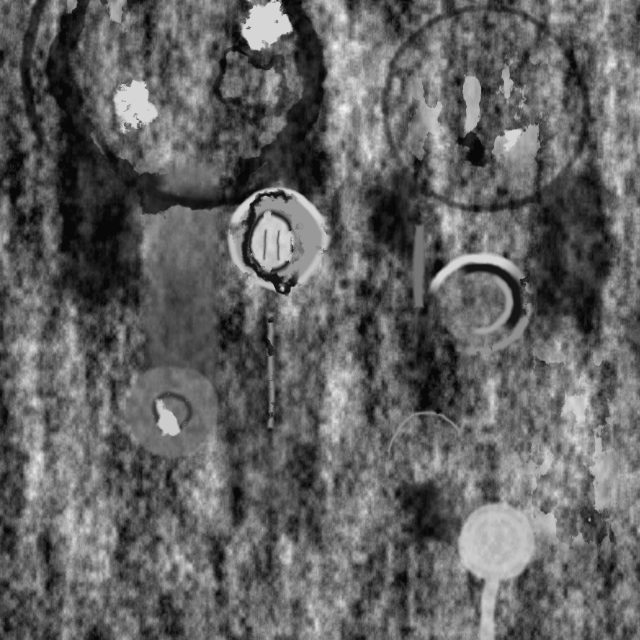
A three.js fragment shader for this background:

```glsl
// Weathered monochrome abstract: scraped vertical paint with worn discs and rings.
// Ragged soft blocks set the tones, stretched noise adds streaks and grit,
// and distance functions draw the round forms.
varying vec2 vUv;

const float BASE = 0.38;
const float INK = 0.08;
const float CHALK = 0.84;
const float STREAK_GAIN = 0.75;
const float GRIT_GAIN = 0.65;
const float RAGGED = 0.045;  // wander of block edges
const float WOBBLE = 0.012;  // wander of round forms
const float EDGE = 0.004;    // softness of round forms
const vec2 LEFT_WHEEL = vec2(0.29, 0.89);
const vec2 RIGHT_WHEEL = vec2(0.758, 0.83);
const vec2 WHITE_RING = vec2(0.434, 0.625);
const vec2 CRESCENT = vec2(0.75, 0.525);
const vec2 GREY_DISC = vec2(0.27, 0.358);
const vec2 THIN_ARCH = vec2(0.668, 0.275);
const vec2 PALE_DISC = vec2(0.776, 0.153);

float tone = BASE;

float hash(vec2 p) {
  return fract(sin(dot(p, vec2(127.1, 311.7))) * 43758.5);
}

float noise(vec2 p) {
  vec2 i = floor(p), f = fract(p), e = vec2(1, 0);
  f = f * f * (3.0 - 2.0 * f);
  return mix(mix(hash(i), hash(i + e), f.x),
             mix(hash(i + e.yx), hash(i + e.xx), f.x), f.y);
}

float fbm(vec2 p) {
  float sum = 0.0, gain = 0.5;
  for (int i = 0; i < 5; i++) {
    sum += gain * noise(p);
    p = p * 2.03 + 17.3;
    gain *= 0.5;
  }
  return sum;
}

float block(vec2 p, vec2 centre, vec2 size, float soft) {
  vec2 d = abs(p - centre) - size;
  return 1.0 - smoothstep(-soft, soft, length(max(d, 0.0)) + min(max(d.x, d.y), 0.0));
}

float disc(vec2 p, vec2 centre, float radius) {
  return 1.0 - smoothstep(-EDGE, EDGE, length(p - centre) - radius);
}

float ring(vec2 p, vec2 centre, float radius, float width) {
  return 1.0 - smoothstep(-EDGE, EDGE, abs(length(p - centre) - radius) - width);
}

// Part of a ring that faces a direction
float arc(vec2 p, vec2 centre, float radius, float width, vec2 dir, float limit) {
  float side = dot(normalize(p - centre + 1e-5), normalize(dir));
  return ring(p, centre, radius, width) * smoothstep(limit - 0.2, limit + 0.2, side);
}

void paint(float value, float mask) { tone = mix(tone, value, mask); }

void scrape(vec2 p, float x, float y, float w, float h, float value) {
  paint(value, 0.9 * block(p, vec2(x, y), vec2(w, h), 0.022));
}

void main() {
  vec2 p = vUv;
  vec2 wander = vec2(fbm(p * 22.0), fbm(p * 22.0 + 41.0)) - 0.48;
  vec2 q = p + wander * RAGGED * vec2(1, 2.2);
  vec2 r = p + wander * WOBBLE;
  float streak = fbm(p * vec2(38, 8)) - 0.48;
  float grit = fbm(p * vec2(95, 70) + 9.0) - 0.48;
  float flecks = smoothstep(0.53, 0.6, fbm(p * vec2(34, 22) + 5.0));
  float worn = smoothstep(0.3, 0.42, fbm(p * 60.0 + 3.0));

  // Pale scrapes
  scrape(q, 0.55, 0.86, 0.035, 0.14, 0.58);
  scrape(q, 0.525, 0.42, 0.03, 0.16, 0.58);
  scrape(q, 0.98, 0.7, 0.025, 0.2, 0.64);
  scrape(q, 0.09, 0.36, 0.05, 0.1, 0.52);
  scrape(q, 0.15, 0.175, 0.04, 0.04, 0.54);
  scrape(q, 0.85, 0.31, 0.1, 0.1, 0.5);
  scrape(q, 0.57, 0.21, 0.05, 0.1, 0.48);
  // Dark hollows
  scrape(q, 0.16, 0.66, 0.065, 0.13, INK);
  scrape(q, 0.42, 0.74, 0.075, 0.05, INK);
  scrape(q, 0.895, 0.61, 0.055, 0.13, 0.13);
  scrape(q, 0.62, 0.67, 0.04, 0.06, INK);
  scrape(q, 0.66, 0.48, 0.025, 0.12, 0.17);
  scrape(q, 0.43, 0.33, 0.075, 0.16, 0.23);
  scrape(q, 0.67, 0.2, 0.035, 0.055, 0.04);
  scrape(q, 0.01, 0.4, 0.01, 0.4, 0.24);
  // Smooth column and trapezoid
  float column = block(r, vec2(0.285, 0.56), vec2(0.055, 0.18), 0.012);
  paint(mix(0.31, 0.47, smoothstep(0.48, 0.72, p.y)), column);
  scrape(r, 0.755, 0.64, 0.07, 0.035, 0.57);

  // Large wheels
  paint(0.33, disc(r, LEFT_WHEEL, 0.195));
  paint(INK, 0.9 * ring(q, LEFT_WHEEL, 0.193, 0.018));
  paint(0.14, arc(r, LEFT_WHEEL, 0.25, 0.008, vec2(-1, 0.3), 0.7));
  scrape(r, 0.305, 0.73, 0.05, 0.03, 0.46);
  paint(INK, arc(r, vec2(0.32, 0.86), 0.178, 0.006, vec2(-0.3, -1), 0.6));
  paint(0.48, disc(q, vec2(0.39, 0.865), 0.04));
  paint(0.12, 0.8 * ring(q, vec2(0.395, 0.86), 0.048, 0.006));
  paint(BASE, disc(r, RIGHT_WHEEL, 0.155));
  paint(0.17, 0.85 * ring(r, RIGHT_WHEEL, 0.158, 0.005));
  paint(INK, disc(q, vec2(0.742, 0.767), 0.022));

  // Streaks, grit and chalk
  float rough = (1.0 - 0.65 * column) * mix(0.45, 1.1, smoothstep(0.05, 0.4, tone));
  tone += (streak * STREAK_GAIN + grit * GRIT_GAIN) * rough;
  float chalky = block(p, RIGHT_WHEEL, vec2(0.11, 0.08), 0.04)
    + block(p, vec2(0.89, 0.3), vec2(0.07, 0.15), 0.04)
    + block(p, vec2(0.15, 0.98), vec2(0.05, 0.03), 0.03);
  paint(CHALK, 0.7 * flecks * min(chalky, 1.0));
  paint(CHALK, worn * disc(q, vec2(0.415, 0.972), 0.034));
  paint(CHALK, worn * disc(q, vec2(0.21, 0.835), 0.027));
  paint(CHALK, worn * disc(q, vec2(0.807, 0.785), 0.015));
  // Drips
  paint(0.56, worn * block(r, vec2(0.424, 0.42), vec2(0.004, 0.09), EDGE));
  paint(0.46, block(r, vec2(0.655, 0.585), vec2(0.008, 0.065), EDGE));

  // White ring with a scratched heart
  paint(0.6, worn * disc(r, WHITE_RING, 0.078));
  paint(CHALK, 0.7 * worn * ring(r, WHITE_RING, 0.073, 0.005));
  paint(CHALK, arc(r, WHITE_RING, 0.073, 0.006, vec2(0, 1), 0.4));
  paint(INK, arc(q, WHITE_RING, 0.055, 0.006, vec2(-1, -0.2), -0.4));
  vec2 heart = (r - WHITE_RING + vec2(0.009, 0.003)) * vec2(1.15, 0.92);
  paint(0.78 + 0.25 * grit, disc(heart, vec2(0), 0.042));
  paint(0.1, worn * ring(heart, vec2(0), 0.041, 0.003));
  heart.x = abs(heart.x);
  paint(0.18, block(heart, vec2(0.013, -0.004), vec2(0.001, 0.021), EDGE));

  // Crescent
  paint(0.42 + 0.6 * grit, disc(r, CRESCENT, 0.064));
  paint(INK, arc(r, CRESCENT, 0.058, 0.008, vec2(0.8, 0.6), 0.2));
  paint(0.65, arc(r, CRESCENT, 0.045, 0.005, vec2(1, -0.4), 0.1));
  paint(0.57, worn * arc(r, CRESCENT, 0.074, 0.006, vec2(1, -0.4), 0.0));
  paint(CHALK, arc(r, CRESCENT, 0.073, 0.007, vec2(-0.3, 1), 0.55));

  // Grey disc, thin arch, pale disc and stem
  paint(0.43 + 0.25 * grit, disc(r, GREY_DISC, 0.071));
  paint(0.22, worn * ring(r, GREY_DISC, 0.027, 0.004));
  paint(0.8, disc(q, GREY_DISC, 0.021));
  vec2 arch = (r - THIN_ARCH) * vec2(1.25, 1);
  paint(0.62, worn * arc(arch, vec2(0), 0.08, 0.002, vec2(-0.5, 1), 0.2));
  float pale = 0.73 + 0.25 * grit;
  paint(pale, block(r, vec2(0.762 + p.y * p.y, 0.04), vec2(0.011, 0.06), EDGE));
  paint(pale, disc(r, PALE_DISC, 0.061));
  paint(0.8, 0.6 * ring(r, PALE_DISC, 0.043, 0.005));

  gl_FragColor = vec4(vec3(clamp(tone, 0.03, 0.95)), 1);
}
```
